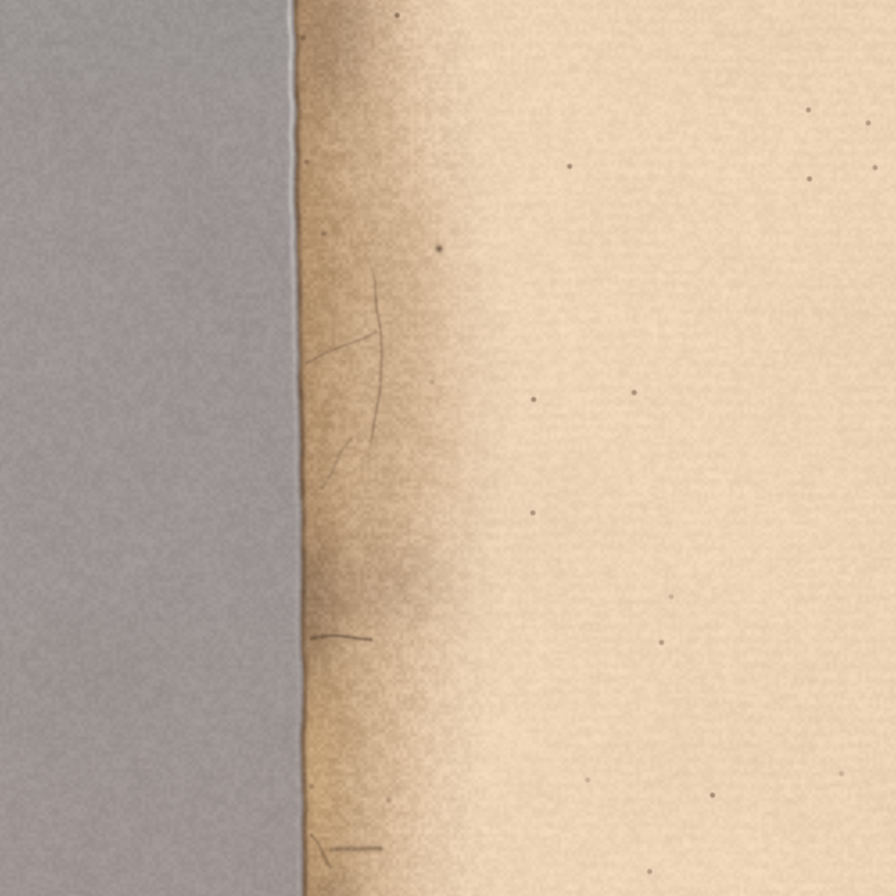
Write a Shadertoy shader that draws this texture.

```glsl
// Aged paper beside a flat grey board: a brown stain soaks in from the paper's
// left edge and fades to cream. Layers of value noise give the ragged front,
// fibres and grain; distance functions give the creases, cracks and specks.

#define BOARD_COLOR vec3(0.618, 0.582, 0.572)
#define PAPER_COLOR vec3(0.925, 0.826, 0.712)
#define HALO_COLOR  vec3(0.865, 0.755, 0.630)
#define STAIN_COLOR vec3(0.785, 0.660, 0.525)
#define EDGE_COLOR  vec3(0.690, 0.555, 0.415)
#define DARK_COLOR  vec3(0.400, 0.310, 0.235)
#define GRAIN_SCALE 250.0
#define GRAIN_DEPTH 0.060
#define WEAVE_ROWS  68.0
#define SPECK_CELLS 13.0

float hash(vec2 p) {
    vec3 q = fract(vec3(p.xyx) * 0.1031);
    q += dot(q, q.yzx + 33.33);
    return fract((q.x + q.y) * q.z);
}

float noise(vec2 p) {
    vec2 i = floor(p), f = fract(p);
    f = f * f * (3.0 - 2.0 * f);
    return mix(mix(hash(i), hash(i + vec2(1, 0)), f.x),
               mix(hash(i + vec2(0, 1)), hash(i + vec2(1, 1)), f.x), f.y);
}

float fbm(vec2 p) {
    float sum = 0.0, amp = 0.5;
    for (int i = 0; i < 4; i++) {
        sum += amp * noise(p);
        p = p * 2.03 + 17.3;
        amp *= 0.5;
    }
    return sum / 0.9375;
}

// Soft elliptical patch, 1 at its centre
float blob(vec2 p, vec2 center, vec2 radius) {
    vec2 d = (p - center) / radius;
    return exp(-dot(d, d));
}

// Soft line from a to b
float stroke(vec2 p, vec2 a, vec2 b, float width) {
    vec2 ab = b - a;
    float h = clamp(dot(p - a, ab) / dot(ab, ab), 0.0, 1.0);
    float d = length(p - a - ab * h) / width;
    return exp(-d * d);
}

// Sparse dark dots, at most one per grid cell
float specks(vec2 p) {
    vec2 cell = floor(p * SPECK_CELLS);
    vec2 center = 0.2 + 0.6 * vec2(hash(cell + 31.7), hash(cell + 73.1));
    float d = length(fract(p * SPECK_CELLS) - center) / SPECK_CELLS;
    float present = step(0.83, hash(cell + 5.0));
    return present * mix(0.2, 0.6, hash(cell + 9.0)) * (1.0 - smoothstep(0.001, 0.0045, d));
}

vec3 paper(vec2 p, float t) {
    // Stain front: widest a little below mid height, ragged by noise
    float cloud = fbm(p * vec2(9.0, 7.0)) - 0.5;
    float reach = 0.118 + 0.045 * exp(-pow((p.y - 0.56) / 0.27, 2.0));
    float d = t + 0.035 * cloud + 0.022 * (noise(p * 75.0) - 0.5);

    vec3 col = PAPER_COLOR + 0.008 * (p.x - p.y) + 0.025 * (fbm(p * 5.0 + 8.0) - 0.5);
    col = mix(col, HALO_COLOR, 1.0 - smoothstep(reach - 0.03, reach + 0.10, d));
    col = mix(col, STAIN_COLOR, 0.9 * (1.0 - smoothstep(reach - 0.075, reach + 0.025, d)));
    col = mix(col, EDGE_COLOR, 0.85 * (1.0 - smoothstep(0.005, 0.085, d)));

    // Darker soaks and one paler stretch low on the edge
    float soak = 0.42 * blob(p, vec2(0.375, 0.97), vec2(0.045, 0.085))
               + 0.55 * blob(p, vec2(0.345, 0.32), vec2(0.030, 0.085))
               + 0.22 * blob(p, vec2(0.425, 0.35), vec2(0.075, 0.055))
               + 0.40 * blob(p, vec2(0.370, 0.005), vec2(0.025, 0.018));
    col = mix(col, DARK_COLOR + 0.08, soak * (0.7 + 0.6 * cloud));
    col = mix(col, vec3(0.81, 0.68, 0.50), 0.6 * blob(p, vec2(0.355, 0.14), vec2(0.025, 0.10)));

    // Fine cracks and short horizontal creases
    vec2 q = p + 0.007 * (vec2(noise(p * 32.0), noise(p * 32.0 + 40.0)) - 0.5);
    float bend = 0.425 - 1.2 * pow(p.y - 0.61, 2.0);
    float span = smoothstep(0.48, 0.53, p.y) * (1.0 - smoothstep(0.67, 0.72, p.y));
    float crack = 0.30 * span * exp(-pow((q.x - bend) / 0.0022, 2.0));
    crack += 0.28 * stroke(q, vec2(0.345, 0.595), vec2(0.418, 0.632), 0.0022);
    crack += 0.22 * stroke(q, vec2(0.358, 0.455), vec2(0.390, 0.510), 0.0020);
    crack += 0.60 * stroke(q, vec2(0.350, 0.290), vec2(0.412, 0.286), 0.0025);
    crack += 0.45 * stroke(q, vec2(0.370, 0.050), vec2(0.425, 0.054), 0.0025);
    crack += 0.35 * stroke(q, vec2(0.347, 0.065), vec2(0.372, 0.033), 0.0020);
    col = mix(col, DARK_COLOR, min(crack, 1.0));

    // Faint woven rows, then specks
    float row = sin(6.2832 * (p.y * WEAVE_ROWS + 0.6 * noise(p * 9.0)));
    col += 0.009 * row * noise(p * vec2(45.0, 30.0));
    float dots = max(specks(p), 0.8 * blob(p, vec2(0.490, 0.722), vec2(0.004)));
    return mix(col, DARK_COLOR, dots);
}

void mainImage(out vec4 fragColor, in vec2 fragCoord) {
    vec2 p = fragCoord / iResolution.xy;
    float px = 1.0 / iResolution.x;

    // Paper edge leans slightly and wavers
    float edge = 0.338 - 0.008 * smoothstep(0.2, 1.0, p.y) + 0.003 * (noise(vec2(p.y * 40.0, 2.0)) - 0.5);
    float t = p.x - edge;
    float grain = 0.65 * noise(p * GRAIN_SCALE) + 0.35 * noise(p * GRAIN_SCALE * 0.45 + 60.0) - 0.5;

    vec3 board = BOARD_COLOR + vec3(-0.012, 0.0, 0.008) * p.y + 0.022 * (fbm(p * 8.0 + 3.0) - 0.5);
    vec3 col = mix(board, paper(p, max(t, 0.0)), smoothstep(-px, px, t));

    // Dark gap under the paper and a pale rim, brightest at the top
    float gap = exp(-pow((t - 0.001) / 0.0035, 2.0));
    float rim = exp(-pow((t + 0.006) / 0.0028, 2.0)) * mix(0.15, 0.75, smoothstep(0.35, 1.0, p.y));
    col = mix(col, DARK_COLOR, gap * (0.45 + 0.35 * noise(vec2(p.y * 55.0, 7.0))));
    col = mix(col, vec3(0.79, 0.77, 0.75), rim);

    // Grain is strongest within the stain
    float stained = smoothstep(0.0, 0.01, t) * (1.0 - smoothstep(0.10, 0.24, t));
    col += grain * GRAIN_DEPTH * (1.0 + 0.9 * stained);
    fragColor = vec4(clamp(col, 0.0, 1.0), 1.0);
}
```
